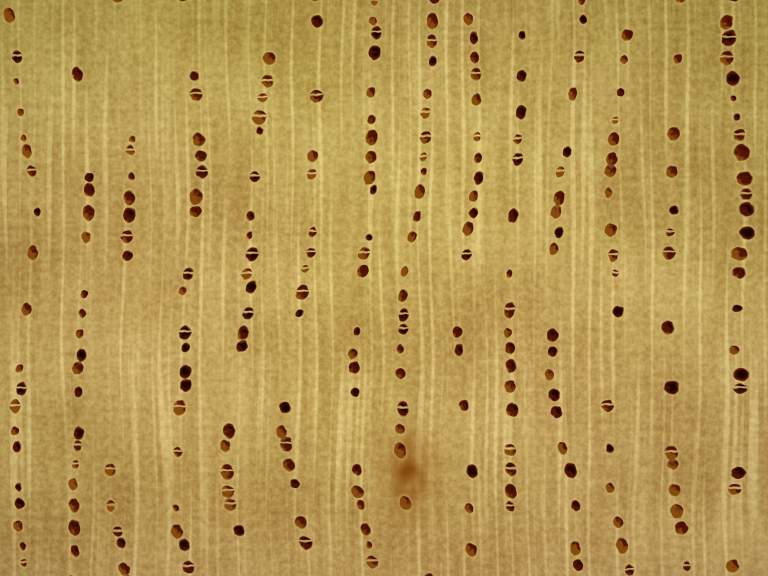
Reproduce this texture procedurally as a Shadertoy shader.

```glsl
// Magnified end grain of a pale hardwood: fine upright rays on mottled tan
// tissue, crossed by wandering vertical chains of dark oval pores.
// Gradient noise makes the tissue; a jittered, warped grid places the pores.

const vec3 CREAM = vec3(0.87, 0.78, 0.50);
const vec3 TAN   = vec3(0.745, 0.635, 0.345);
const vec3 OCHRE = vec3(0.61, 0.46, 0.20);
const vec3 BROWN = vec3(0.53, 0.29, 0.05);
const vec3 UMBER = vec3(0.31, 0.07, 0.01);
const vec3 PITCH = vec3(0.09, 0.01, 0.0);

const vec2 CELL = vec2(0.098, 0.034);  // chain spacing, pore spacing
const float EDGE = 0.0016;             // half width of soft outlines

vec2 hash2(vec2 p) {
    vec3 q = fract(p.xyx * vec3(0.1031, 0.1030, 0.0973));
    q += dot(q, q.yzx + 33.33);
    return fract((q.xx + q.yz) * q.zy);
}

float cornerSlope(vec2 cell, vec2 offset) {
    float angle = 6.2832 * hash2(cell + 71.0).x;
    return dot(vec2(cos(angle), sin(angle)), offset);
}

// Gradient noise, roughly -0.7 to 0.7
float noise(vec2 p) {
    vec2 i = floor(p), f = p - i;
    vec2 u = f * f * f * (f * (f * 6.0 - 15.0) + 10.0);
    vec2 e = vec2(1.0, 0.0);
    return mix(mix(cornerSlope(i, f), cornerSlope(i + e, f - e), u.x),
               mix(cornerSlope(i + e.yx, f - e.yx), cornerSlope(i + 1.0, f - 1.0), u.x), u.y);
}

// Tissue brightness: about 0 is tan, negative ochre, positive cream
float tissueTone(vec2 p) {
    float rays = smoothstep(0.02, 0.45, noise(vec2(p.x * 105.0 + noise(p * 4.0), p.y * 2.2)));
    float fibres = noise(vec2(p.x * 60.0, p.y * 5.0 + 40.0));
    float bands = noise(vec2(p.x * 12.0, p.y * 85.0));
    float grain = noise(p * 95.0) + 0.8 * noise(p * 190.0 + 17.0);
    float clouds = noise(p * vec2(2.0, 4.5) + 5.0) + 0.5 * noise(p * 9.0);
    return 0.75 * rays - 0.12 + 0.4 * fibres + 0.22 * bands + 0.5 * grain + 0.5 * clouds;
}

vec3 tissueColor(vec2 p, float aspect) {
    float tone = tissueTone(p);
    vec3 color = mix(TAN, CREAM, clamp(tone, 0.0, 1.0));
    color = mix(color, OCHRE, clamp(-tone, 0.0, 1.0));
    // Uneven light: greener at the top, redder below, dim corners
    float warmth = 0.6 - p.y + 0.5 * noise(p * 2.5 + 9.0);
    color += warmth * vec3(0.02, -0.015, 0.04);
    vec2 fromCenter = (p - vec2(0.5 * aspect, 0.5)) / vec2(aspect, 1.0);
    return color * (1.03 - 0.27 * dot(fromCenter, fromCenter));
}

// Signed distance to an oval, optionally cut by a thin cross wall
float poreDistance(vec2 d, float radius, float tall, float wall) {
    float oval = length(d * vec2(1.0, 1.0 / tall)) - radius;
    float cut = 0.0018 - abs(d.y - 0.25 * radius);
    return wall > 0.72 ? max(oval, cut) : oval;
}

vec3 poreColor(vec2 d, float radius, vec2 rnd) {
    vec2 local = d / radius;
    float depth = dot(local, vec2(0.45, 0.4)) + 1.5 * rnd.x - 0.2 + 0.5 * noise(d * 160.0 + rnd * 50.0);
    vec3 color = mix(BROWN, UMBER, smoothstep(-0.1, 0.5, depth));
    float core = smoothstep(0.65, 1.2, depth) * (1.0 - smoothstep(0.5, 1.0, length(local)));
    return mix(color, PITCH, core);
}

// Draws the pore of one grid cell over the given color
vec3 addPore(vec3 color, vec2 p, vec2 id) {
    vec2 place = hash2(id + 3.0), kind = hash2(id + 151.0), look = hash2(id + 307.0);
    float run = noise(vec2(id.x * 5.37, id.y * 0.21 + 8.0));
    float present = step(place.x, 0.64 + 1.1 * run);
    float sway = 0.05 * noise(vec2(id.x * 3.71, id.y * 0.09));
    vec2 center = (id + 0.5) * CELL;
    center.x += sway + 0.010 * (kind.y - 0.5);
    center.y += 0.5 * CELL.y * (place.y - 0.5);

    vec2 d = p - center;
    float radius = mix(0.0045, 0.0112, sqrt(kind.x));
    float tall = mix(0.95, 1.3, look.x);
    d += 0.0022 * noise(d * 110.0 + id * 2.3);
    float dist = poreDistance(d, radius, tall, look.y);

    float rim = present * (1.0 - smoothstep(0.0, 0.006, abs(dist)));
    color = mix(color, CREAM, 0.3 * rim);
    float fill = present * (1.0 - smoothstep(-EDGE, EDGE, dist));
    return mix(color, poreColor(d, radius, kind.yx), fill);
}

vec3 addPores(vec3 color, vec2 p) {
    // Shared bend makes neighbouring chains lean together
    p.x += 0.13 * noise(p * 1.3 + 2.0);
    vec2 home = floor(p / CELL);
    for (int x = -1; x <= 1; x++)
        for (int y = -1; y <= 1; y++)
            color = addPore(color, p, home + vec2(x, y));
    return color;
}

vec3 addStain(vec3 color, vec2 p, vec2 center, vec2 size) {
    vec2 d = (p - center) / size;
    float amount = exp(-dot(d, d)) * (0.75 + 0.6 * noise(p * 35.0));
    return mix(color, BROWN, clamp(amount, 0.0, 1.0));
}

void mainImage(out vec4 fragColor, in vec2 fragCoord) {
    vec2 p = fragCoord / iResolution.y;
    vec3 color = tissueColor(p, iResolution.x / iResolution.y);
    color = addStain(color, p, vec2(0.71, 0.18), vec2(0.035, 0.07));
    fragColor = vec4(addPores(color, p), 1.0);
}
```
